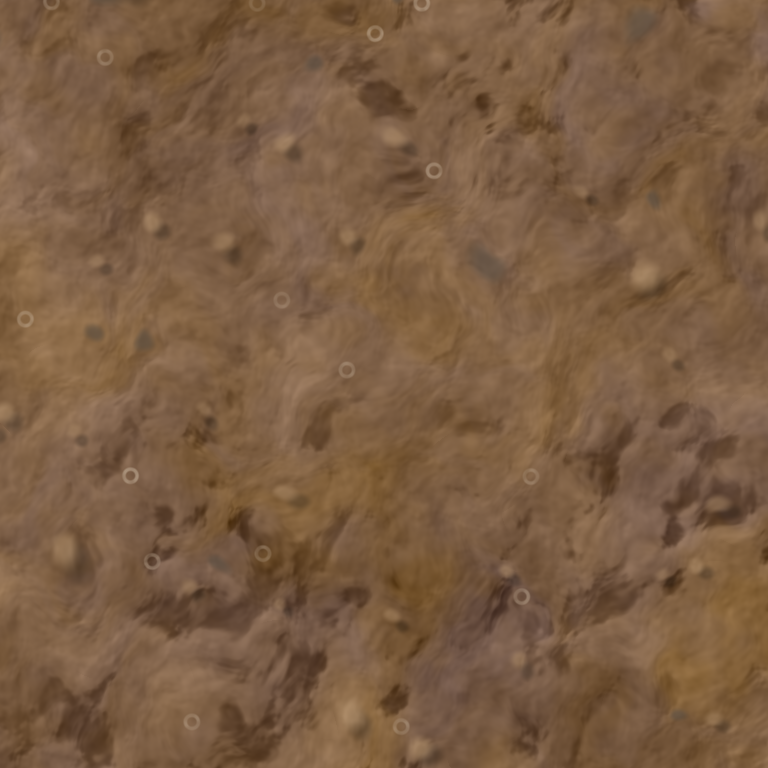
A WebGL 2 fragment shader for this texture:

```glsl
#version 300 es
precision highp float;
uniform vec2 u_resolution;
out vec4 fragColor;

const vec3 DARK_SOIL = vec3(0.34, 0.23, 0.13);
const vec3 PALE_SOIL = vec3(0.60, 0.47, 0.35);
const vec3 OCHRE_SHIFT = vec3(0.012, 0.002, -0.035);
const vec3 PEBBLE = vec3(0.69, 0.56, 0.42);
const vec3 SLATE = vec3(0.34, 0.30, 0.26);
const vec3 GLINT = vec3(0.76, 0.68, 0.59);

float hash(vec2 cell, float seed) {
  vec3 v = fract(vec3(cell.xyx + seed * 17.3) * vec3(0.1031, 0.1030, 0.0973));
  v += dot(v, v.yzx + 33.33);
  return fract((v.x + v.y) * v.z);
}

// Smooth value noise from -1 to 1
float noise(vec2 p, float seed) {
  vec2 i = floor(p), f = fract(p);
  f = f * f * f * (f * (f * 6.0 - 15.0) + 10.0);
  float low = mix(hash(i, seed), hash(i + vec2(1, 0), seed), f.x);
  float high = mix(hash(i + vec2(0, 1), seed), hash(i + vec2(1, 1), seed), f.x);
  return mix(low, high, f.y) * 2.0 - 1.0;
}

float fbm(vec2 p, int octaves, float seed) {
  float sum = 0.0, amplitude = 0.5;
  for (int i = 0; i < octaves; i++) {
    sum += amplitude * noise(p, seed + float(i));
    p = mat2(1.6, 1.2, -1.2, 1.6) * p + 5.7;
    amplitude *= 0.5;
  }
  return sum;
}

// Distance to the nearest scattered point, and that point's random value
vec2 scatter(vec2 p, float cells, float density, float seed) {
  vec2 base = floor(p * cells);
  vec2 nearest = vec2(1.0, 0.0);
  for (int y = -1; y <= 1; y++) {
    for (int x = -1; x <= 1; x++) {
      vec2 cell = base + vec2(x, y);
      if (hash(cell, seed) > density) continue;
      vec2 jitter = vec2(hash(cell, seed + 1.0), hash(cell, seed + 2.0));
      float d = length(p - (cell + jitter) / cells);
      if (d < nearest.x) nearest = vec2(d, hash(cell, seed + 3.0));
    }
  }
  return nearest;
}

// Soft-edged lump; size varies from point to point
float lump(vec2 point, float minRadius, float maxRadius) {
  float radius = mix(minRadius, maxRadius, point.y * point.y);
  return 1.0 - smoothstep(radius * 0.25, radius, point.x);
}

float ring(vec2 point, float radius, float width, float pixel) {
  return 1.0 - smoothstep(width * 0.3, width + pixel, abs(point.x - radius));
}

// Soil surface stretched along a falling diagonal
float surfaceHeight(vec2 p) {
  vec2 q = mat2(0.8, 0.6, -0.6, 0.8) * p;
  return fbm(q * vec2(25.0, 18.0), 4, 3.0);
}

void main() {
  float side = min(u_resolution.x, u_resolution.y);
  vec2 p = gl_FragCoord.xy / side;
  float pixel = 1.0 / side;
  vec2 bend = vec2(fbm(p * 9.0, 3, 11.0), fbm(p * 9.0, 3, 21.0));
  vec2 warped = p + 0.035 * bend;

  // Broad mottling, clumps and fine grain
  float broad = fbm(p * 4.0 + bend * 0.4, 3, 31.0);
  float clumps = fbm(warped * 13.0, 4, 41.0);
  float grain = fbm(p * 65.0, 2, 51.0);
  float tone = 0.495 + 0.08 * broad + 0.08 * clumps + 0.04 * grain;

  // Slanting light over the crumbled surface
  float height = surfaceHeight(warped);
  float relief = height - surfaceHeight(warped + vec2(-0.004, 0.005));
  tone += 0.13 * relief;

  // Shaded hollows, gathered into patches
  float patches = smoothstep(-0.3, 0.3, fbm(p * 3.5, 2, 61.0));
  float hollows = smoothstep(0.08, 0.5, -height);
  tone -= hollows * mix(0.04, 0.15, patches);
  vec2 crumb = scatter(warped, 24.0, 0.45, 71.0);
  tone += 0.05 * lump(crumb, 0.008, 0.022) * (crumb.y - 0.35);

  // Soil colour drifting between ochre and grey
  float shade = max((tone - DARK_SOIL.r) / (PALE_SOIL.r - DARK_SOIL.r), -0.6);
  vec3 color = mix(DARK_SOIL, PALE_SOIL, shade);
  color += OCHRE_SHIFT * 2.0 * fbm(p * 6.0 + bend, 3, 81.0);

  // Dull slate stains and pale half-buried pebbles
  vec2 stain = scatter(warped, 6.0, 0.28, 91.0);
  color = mix(color, SLATE, 0.55 * lump(stain, 0.015, 0.035));
  vec2 stone = scatter(p + 0.02 * bend, 9.0, 0.3, 101.0);
  vec2 shadow = scatter(p + 0.02 * bend + vec2(-0.012, 0.012), 9.0, 0.3, 101.0);
  color *= 1.0 - 0.22 * lump(shadow, 0.012, 0.028);
  color = mix(color, PEBBLE + 0.12 * relief, mix(0.35, 0.75, stone.y) * lump(stone, 0.013, 0.028));

  // Tiny bright rings
  vec2 bead = scatter(p, 8.0, 0.25, 111.0);
  float glow = mix(0.2, 0.7, bead.y) * (0.75 + 0.25 * noise(p * 140.0, 121.0));
  color = mix(color, GLINT, glow * ring(bead, 0.0085, 0.0025, pixel));

  fragColor = vec4(clamp(color, 0.0, 1.0), 1.0);
}
```
